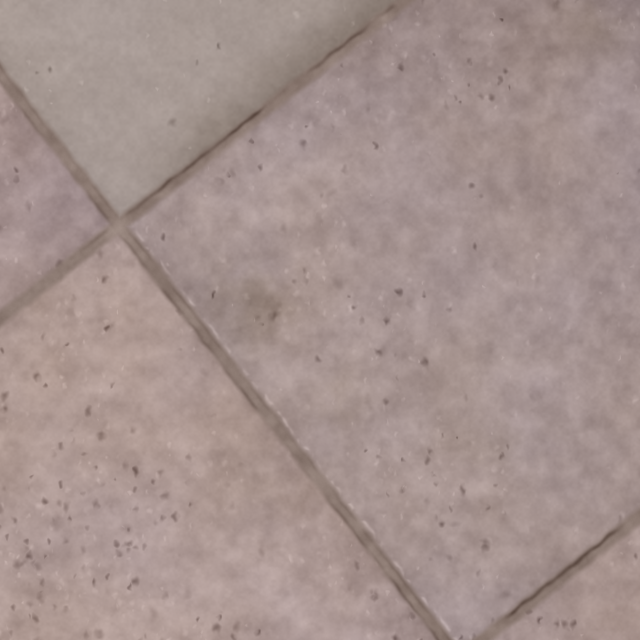
Reproduce this texture procedurally as a Shadertoy shader.

```glsl
// Worn mauve stone floor tiles laid diagonally, with brown grout, stains, pits and pale flecks.

float hash(vec2 p) {
    vec3 q = fract(vec3(p.xyx) * 0.1031);
    q += dot(q, q.yzx + 33.33);
    return fract((q.x + q.y) * q.z);
}

float noise(vec2 p) {
    vec2 i = floor(p), f = fract(p);
    f = f * f * (3.0 - 2.0 * f);
    return mix(mix(hash(i), hash(i + vec2(1, 0)), f.x),
               mix(hash(i + vec2(0, 1)), hash(i + vec2(1, 1)), f.x), f.y);
}

float fbm(vec2 p) {
    float sum = 0.0, amp = 0.5;
    for (int i = 0; i < 5; i++) {
        sum += amp * noise(p);
        p = mat2(1.6, 1.2, -1.2, 1.6) * p + 7.3;
        amp *= 0.5;
    }
    return sum;
}

// Soft irregular specks: one candidate per grid cell, kept with the given chance
float specks(vec2 p, float cells, float chance, float seed) {
    p = p * cells + seed;
    p += 0.35 * vec2(noise(p * 2.3), noise(p * 2.3 + 19.0));
    float cover = 0.0;
    for (int y = -1; y <= 1; y++)
    for (int x = -1; x <= 1; x++) {
        vec2 cell = floor(p) + vec2(x, y);
        vec2 d = p - cell - vec2(hash(cell + 3.1), hash(cell + 8.7));
        d.x *= 1.0 + 0.8 * hash(cell + 14.0);
        float radius = 0.3 + 0.4 * hash(cell + 5.9);
        float kept = (1.0 - smoothstep(chance * 0.5, chance, hash(cell + 31.0)))
                   * (0.3 + 0.7 * hash(cell + 47.0));
        cover = max(cover, kept * (1.0 - smoothstep(0.0, radius, length(d))));
    }
    return cover;
}

// Soft round patch, broken up by noise
float stain(vec2 uv, vec2 center, float radius) {
    float d = length(uv - center) / radius;
    return exp(-d * d) * smoothstep(0.25, 0.65, fbm(uv * 13.0));
}

// Soft thin line of the given half width
float line(float d, float halfWidth) {
    return exp(-d * d / (halfWidth * halfWidth));
}

void mainImage(out vec4 fragColor, in vec2 fragCoord) {
    vec2 uv = fragCoord / iResolution.xy;

    // Tile space: x runs up-right, y runs down-right, origin at a joint crossing
    vec2 d = uv - vec2(0.186, 0.648);
    vec2 p = vec2(dot(d, vec2(0.786, 0.618)), dot(d, vec2(0.618, -0.786)));
    vec2 id = floor(p / vec2(0.88, 0.86));
    vec2 joint = p - vec2(0.88, 0.86) * round(p / vec2(0.88, 0.86));
    joint += 0.003 * (vec2(noise(uv * 60.0), noise(uv * 60.0 + 50.0)) - 0.5);
    vec2 gap = abs(joint);
    float edge = min(gap.x, gap.y);

    // Each tile has its own tint
    vec3 stone = vec3(0.652, 0.582, 0.574);
    if (id.x < 0.0) stone = id.y < 0.0 ? vec3(0.655, 0.578, 0.574) : vec3(0.682, 0.602, 0.584);
    else if (id.y < 0.0) stone = vec3(0.660, 0.608, 0.586);
    else if (id.y > 0.0) stone = vec3(0.668, 0.590, 0.575);
    float worn = id.x >= 0.0 && id.y < 0.0 ? 0.35 : 1.0;

    // Cloudy mottling with crisper blotches, warm and cool drifts, and fine grain
    float blotch = smoothstep(0.35, 0.62, fbm(uv * 17.0 + 5.0)) - 0.5;
    stone += worn * (0.085 * (fbm(uv * 5.0 + id * 9.0) - 0.48) + 0.018 * blotch);
    stone += worn * 0.13 * (fbm(uv * 38.0) - 0.48);
    stone += worn * (fbm(uv * 6.0 + 40.0) - 0.48) * vec3(0.015, 0.0, -0.04);
    stone += 0.024 * (noise(uv * 120.0) - 0.5) + 0.016 * (noise(uv * 240.0) - 0.5);

    // Brown stains, a pale bloom and a darker upper right
    float brown = stain(uv, vec2(0.39, 0.53), 0.08) + 0.7 * stain(uv, vec2(0.53, 0.38), 0.05)
                + 0.5 * stain(uv, vec2(0.78, 0.34), 0.13) + 0.4 * stain(uv, vec2(0.42, 0.24), 0.10)
                + 0.8 * stain(uv, vec2(0.94, 0.97), 0.06);
    stone -= brown * vec3(0.055, 0.055, 0.080);
    stone += 0.05 * stain(uv, vec2(0.42, 0.69), 0.12);
    stone -= 0.045 * smoothstep(0.65, 1.35, dot(uv, vec2(0.7)));

    // Grime gathers beside the joints, most of all in the upper tile
    float grime = exp(-edge * 40.0) * (0.2 + fbm(uv * 12.0));
    stone -= grime * vec3(0.075, 0.072, 0.072);
    if (worn < 1.0) {
        float band = (1.0 - smoothstep(0.03, 0.12, gap.y + 0.06 * fbm(uv * 12.0)))
                   * smoothstep(0.04, 0.20, p.x);
        stone -= band * vec3(0.080, 0.082, 0.092);
    }

    // Pits cluster in the lower left and fade out in loose patches elsewhere
    vec2 toCluster = uv - vec2(0.13, 0.19);
    float cluster = exp(-dot(toCluster, toCluster) * 55.0);
    float patchy = smoothstep(0.45, 0.62, fbm(uv * 8.0 + 70.0));
    stone -= 0.20 * specks(uv, 58.0, worn * (0.01 + 0.14 * patchy + 0.45 * cluster), 4.0);
    stone -= 0.07 * specks(uv, 34.0, worn * (0.03 + 0.20 * patchy), 90.0);
    stone += 0.07 * specks(uv, 75.0, worn * (0.04 + 0.25 * patchy + 0.15 * cluster), 160.0);

    // Soft grout, paler at the crossing
    float crossing = exp(-dot(p, p) * 2200.0);
    vec3 grout = vec3(0.545, 0.475, 0.443) + 0.14 * (fbm(uv * 50.0) - 0.48) + 0.06 * crossing;
    vec3 color = mix(stone, grout, 1.0 - smoothstep(0.004, 0.016, edge));

    // Thin broken cracks: one beside each long joint, one under the upper tile
    float rims = line(joint.x + 0.008, 0.003) + 0.6 * line(joint.x - 0.006, 0.003);
    float crack = line(joint.y + 0.005, 0.0035) * smoothstep(-0.15, 0.1, p.x);
    color -= (0.09 * rims + 0.16 * crack) * smoothstep(0.1, 0.8, noise(uv * 32.0))
           * (1.0 - crossing);

    // Chips of pale stone along the long joint
    float chips = line(joint.x - 0.014, 0.003) * step(0.0, p.y);
    color += 0.10 * chips * smoothstep(0.3, 0.9, noise(uv * 110.0));

    fragColor = vec4(clamp(color, 0.0, 1.0), 1.0);
}
```
